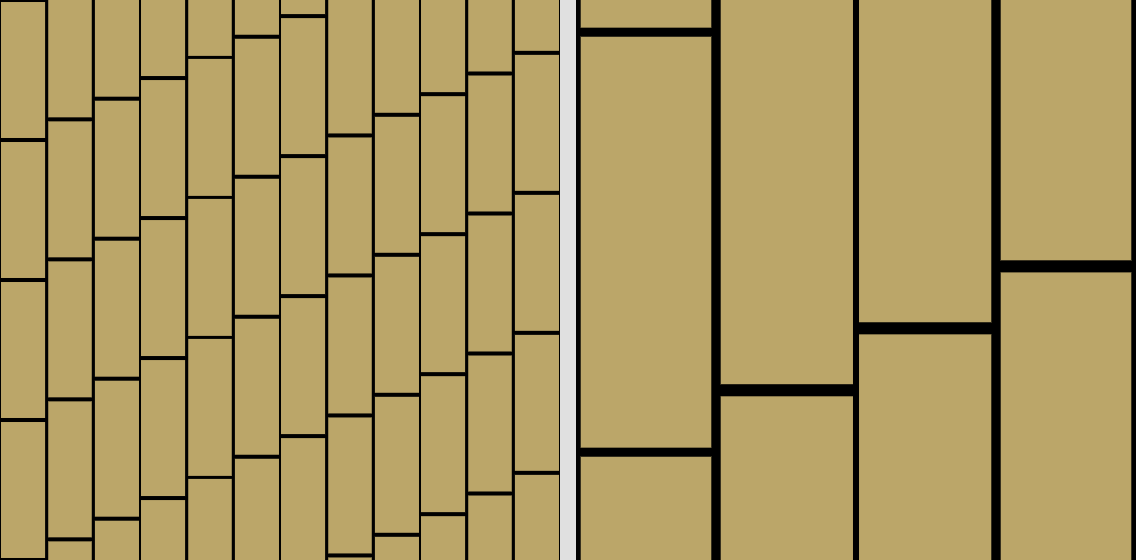
Left: the whole. Right: its middle third, enlarged.
A WebGL 2 fragment shader for this pattern:

```glsl
#version 300 es
precision highp float;

uniform vec2 u_resolution;
out vec4 fragColor;

// Distance from a coordinate to its nearest whole number.
float toNearestInteger(float x) {
    return abs(x - floor(x + 0.5));
}

// Smoothed coverage of a line, one pixel wide at its edges.
float lineCoverage(float dist, float halfWidth, float pixel) {
    return clamp(0.5 + (halfWidth - dist) / pixel, 0.0, 1.0);
}

void main() {
    const vec2 planks = vec2(12.0, 4.0);
    vec2 uv = gl_FragCoord.xy / u_resolution;
    vec2 pixel = 1.0 / u_resolution;
    vec2 cell = uv * planks;

    // Each column is raised by a constant part of a plank.
    float column = floor(cell.x);
    cell.y -= column * 0.1475;

    // Every third upright joint is thinner.
    float joint = floor(cell.x + 0.5);
    float uprightHalf = mod(joint, 3.0) < 0.5 ? 0.0018 : 0.0028;
    float upright = lineCoverage(toNearestInteger(cell.x) / planks.x, uprightHalf, pixel.x);

    // Plank ends, slightly finer in one column.
    float endHalf = column == 4.0 ? 0.0027 : 0.0036;
    float plankEnd = lineCoverage(toNearestInteger(cell.y) / planks.y, endHalf, pixel.y);

    vec3 wood = vec3(0.735, 0.65, 0.41);
    vec3 gap = vec3(0.0);
    fragColor = vec4(mix(wood, gap, max(upright, plankEnd)), 1.0);
}
```
